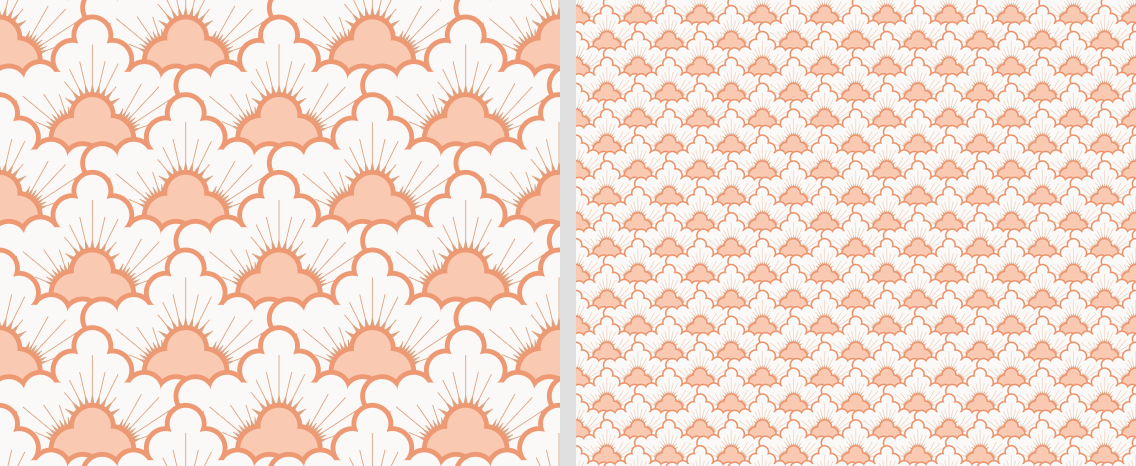
Left: one tile. Right: repeated 3 by 3.
Write a WebGL 1 fragment shader that draws this pattern.

```glsl
precision highp float;
// Overlapping scalloped clouds, each holding a small rayed sun, in brick rows.
uniform vec2 u_resolution;

const vec2 CANVAS = vec2(1152.0, 960.0);   // 3 motifs across, 6 rows down
const vec2 CELL = vec2(384.0, 160.0);      // motif spacing and row spacing
const vec2 SHIFT = vec2(190.0, 30.0);
const float LINE = 10.0;                   // outline width
const float RAY_THIN = 0.9;                // half widths of a ray
const float RAY_THICK = 4.0;
const float STUB = 66.0;                   // length of the short rays

const vec3 PAPER = vec3(0.985, 0.975, 0.97);
const vec3 PEACH = vec3(0.98, 0.79, 0.70);
const vec3 ORANGE = vec3(0.93, 0.60, 0.45);
const vec3 TAN = vec3(0.86, 0.64, 0.51);

const vec2 CROWN = vec2(0.0, 208.0);       // sun lobes, mirrored in x
const vec2 CHEEK = vec2(38.0, 255.0);

// Ray lengths by side, from the crown and from the cheek
const vec4 CROWN_LEFT = vec4(146.0, 114.0, 106.0, 90.0);
const vec4 CROWN_RIGHT = vec4(146.0, 114.0, 119.0, 77.0);
const vec4 CHEEK_LEFT = vec4(95.0, 110.0, 136.0, 86.0);
const vec4 CHEEK_RIGHT = vec4(129.0, 145.0, 147.0, 128.0);
const float CROWN_STEP = 0.23;
const vec2 FAN_LEFT = vec2(0.32, 0.28);    // first angle, step
const vec2 FAN_RIGHT = vec2(0.51, 0.24);

float circle(vec2 p, vec2 center, float radius) {
  return length(p - center) - radius;
}

// Block from a given top downward, mirrored in x
float block(vec2 p, float halfWidth, float top) {
  return max(p.x - halfWidth, top - p.y);
}

float cloudDistance(vec2 p) {
  float d = circle(p, vec2(0.0, 43.0), 43.0);
  d = min(d, circle(p, vec2(41.0, 93.0), 45.0));
  d = min(d, circle(p, vec2(107.0, 136.0), 44.0));
  d = min(d, circle(p, vec2(172.0, 146.0), 45.0));
  // Solid body between the lobes
  d = min(d, block(p, 40.0, 40.0));
  d = min(d, block(p, 130.0, 108.0));
  return min(d, block(p, 165.0, 126.0));
}

float sunDistance(vec2 p) {
  return min(circle(p, CROWN, 48.0), circle(p, CHEEK, 52.0));
}

// Line leaving a lobe at an angle from vertical, flared at its foot
float rayDistance(vec2 p, vec2 origin, float angle, float len) {
  vec2 dir = vec2(sin(angle), -cos(angle));
  vec2 v = p - origin;
  float along = dot(v, dir);
  float across = abs(v.x * dir.y - v.y * dir.x);
  float halfWidth = mix(RAY_THICK, RAY_THIN, smoothstep(45.0, 66.0, along));
  return max(across - halfWidth, max(along - len, -along));
}

float raysDistance(vec2 p, bool onRight) {
  vec4 crownLen = onRight ? CROWN_RIGHT : CROWN_LEFT;
  vec4 cheekLen = onRight ? CHEEK_RIGHT : CHEEK_LEFT;
  vec2 fan = onRight ? FAN_RIGHT : FAN_LEFT;
  float d = rayDistance(p, CROWN, 1.0, STUB);
  for (int i = 0; i < 4; i++) {
    float k = float(i);
    d = min(d, rayDistance(p, CROWN, CROWN_STEP * k, crownLen[i]));
    d = min(d, rayDistance(p, CHEEK, fan.x + fan.y * k, cheekLen[i]));
    d = min(d, rayDistance(p, CHEEK, fan.x + fan.y * (k - 0.5), STUB));
  }
  return d;
}

float cover(float d, float pixel) {
  return clamp(0.5 - d / pixel, 0.0, 1.0);
}

// Paint one motif over the colour below; p has y pointing down
vec3 paintMotif(vec3 below, vec2 p, float pixel) {
  vec2 m = vec2(abs(p.x), p.y);
  float cloud = cloudDistance(m);
  float sun = sunDistance(m);
  vec3 color = mix(ORANGE, PAPER, cover(cloud + LINE, pixel));
  color = mix(color, TAN, cover(raysDistance(m, p.x > 0.0), pixel));
  color = mix(color, ORANGE, cover(sun, pixel));
  color = mix(color, PEACH, cover(sun + LINE, pixel));
  return mix(below, color, cover(cloud, pixel));
}

void main() {
  vec2 uv = gl_FragCoord.xy / u_resolution;
  vec2 p = vec2(uv.x, 1.0 - uv.y) * CANVAS - SHIFT;
  float pixel = CANVAS.x / u_resolution.x;
  float lowestRow = floor((p.y + 10.0) / CELL.y);
  vec3 color = PAPER;
  // Upper rows first, then left to right within a row
  for (int i = 0; i < 2; i++) {
    float row = lowestRow - 1.0 + float(i);
    float x = p.x - 0.5 * CELL.x * mod(row, 2.0);
    float column = floor(x / CELL.x);
    for (int j = 0; j < 2; j++) {
      vec2 origin = vec2(column + float(j), row) * CELL;
      color = paintMotif(color, vec2(x, p.y) - origin, pixel);
    }
  }
  gl_FragColor = vec4(color, 1.0);
}
```
